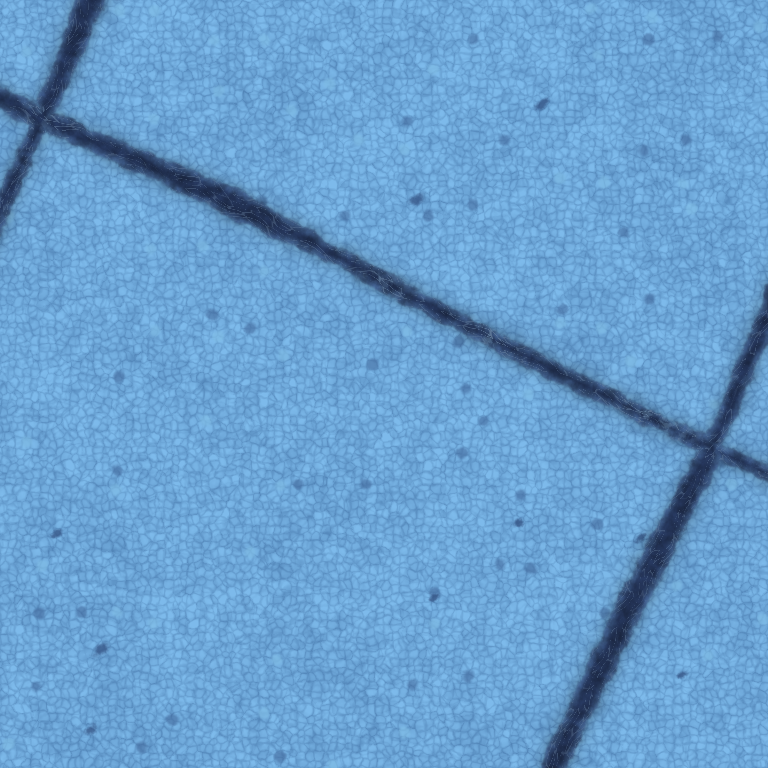
Reproduce this texture procedurally as a Shadertoy shader.

```glsl
// Blue rough stone paving slabs divided by dark, fibrous diagonal joints.

vec2 hash2(vec2 p) {
    return fract(sin(vec2(dot(p, vec2(127.1, 311.7)), dot(p, vec2(269.5, 183.3)))) * 43758.5);
}

// Cellular noise: nearest distance, gap to the second nearest, cell identity
vec3 cells(vec2 p) {
    vec2 base = floor(p), f = fract(p);
    float near = 8.0, second = 8.0, id = 0.0;
    for (int y = -1; y <= 1; y++)
    for (int x = -1; x <= 1; x++) {
        vec2 g = vec2(x, y);
        vec2 h = hash2(base + g);
        float d = length(g + 0.1 + 0.8 * h - f);
        if (d < near) {
            second = near;
            near = d;
            id = fract(h.x * 7.3 + h.y * 3.1);
        } else second = min(second, d);
    }
    return vec3(near, second - near, id);
}

// Layered sines, roughly -1 to 1
float waves(vec2 p) {
    float sum = 0.0, amp = 0.5;
    for (int i = 0; i < 4; i++) {
        sum += amp * sin(p.x + 1.7 * sin(p.y * 0.8 + float(i))) * cos(p.y - 1.3 * sin(p.x * 0.7));
        p = mat2(1.5, 1.2, -1.2, 1.5) * p + 2.3;
        amp *= 0.6;
    }
    return sum;
}

// Signed distance to a tapered groove
float groove(vec2 p, vec2 a, vec2 b, float widthA, float widthB) {
    vec2 ab = b - a;
    float t = clamp(dot(p - a, ab) / dot(ab, ab), 0.0, 1.0);
    return length(p - a - ab * t) - mix(widthA, widthB, t);
}

void mainImage(out vec4 fragColor, in vec2 fragCoord) {
    vec2 p = fragCoord / iResolution.xy;
    float pixel = 1.0 / iResolution.y;

    // Pebbled stone grain
    vec2 warped = p + 0.004 * vec2(waves(p * 70.0), waves(p.yx * 75.0 + 4.0));
    vec3 fine = cells(warped * 98.0);
    vec3 coarse = cells(warped * 57.0 + 9.0);
    float broad = waves(p * 13.0 + 1.0);
    float tone = 0.50 + 0.30 * (smoothstep(0.0, 0.45, fine.y) - 0.5);
    tone += 0.26 * (fine.z - 0.5) + 0.20 * (0.45 - fine.x);
    tone += 0.16 * (smoothstep(0.0, 0.3, coarse.y) - 0.6) + 0.18 * (coarse.z - 0.5);
    tone += 0.12 * broad + 0.12 * waves(p * 95.0);
    vec3 color = mix(vec3(0.32, 0.52, 0.72), vec3(0.49, 0.73, 0.92), clamp(tone + 0.09, 0.0, 1.0));

    // Sparse pale pebbles and small pores
    vec3 spots = cells(p * 24.0 + 3.0);
    float spot = 1.0 - smoothstep(0.10, 0.24, spots.x + 0.06 * waves(p * 130.0));
    color = mix(color, vec3(0.50, 0.74, 0.90), 0.65 * spot * step(0.88, spots.z));
    color = mix(color, vec3(0.25, 0.40, 0.60), 0.55 * spot * step(spots.z, 0.07));

    // Larger pits: position and radius
    vec3 pits[9] = vec3[9](
        vec3(0.541, 0.739, 0.013), vec3(0.705, 0.863, 0.011), vec3(0.130, 0.153, 0.014),
        vec3(0.072, 0.304, 0.011), vec3(0.676, 0.319, 0.009), vec3(0.887, 0.121, 0.010),
        vec3(0.834, 0.300, 0.009), vec3(0.566, 0.223, 0.009), vec3(0.117, 0.050, 0.011));
    for (int i = 0; i < 9; i++) {
        vec2 q = mat2(0.8, -0.6, 0.6, 0.8) * (p - pits[i].xy);
        float d = length(q * vec2(0.8, 1.5)) + 0.005 * waves(p * 150.0);
        color = mix(color, vec3(0.20, 0.32, 0.51), 0.75 * (1.0 - smoothstep(0.2, 1.0, d / pits[i].z)));
    }

    // Joint network with a slight bow and crumbled edges
    vec2 bowed = p - vec2(0.0, 0.013 * exp(-pow((p.x - 0.34) * 4.5, 2.0)));
    float swell = 0.006 * exp(-pow((p.x - 0.31) * 14.0, 2.0));
    float across = groove(bowed, vec2(-0.06, 0.900), vec2(0.924, 0.418), 0.014, 0.010) - swell;
    across = min(across, groove(p, vec2(0.924, 0.418), vec2(1.08, 0.346), 0.011, 0.008));
    float down = groove(p, vec2(0.135, 1.04), vec2(0.057, 0.850), 0.019, 0.012);
    down = min(down, groove(p, vec2(0.052, 0.838), vec2(-0.03, 0.665), 0.010, 0.014));
    down = min(down, groove(p, vec2(1.03, 0.665), vec2(0.931, 0.425), 0.014, 0.011));
    down = min(down, groove(p, vec2(0.927, 0.415), vec2(0.830, 0.230), 0.015, 0.018));
    down = min(down, groove(p, vec2(0.830, 0.230), vec2(0.700, -0.04), 0.018, 0.014));
    float crumble = 0.0035 * waves(p * 65.0) + 0.0015 * waves(p * 210.0);
    crumble += 0.005 * (cells(p * 34.0).x - 0.45);
    float joint = min(across, down) + crumble;

    // Soft shade beside the joints, then the dark fill
    color *= 1.0 - 0.24 * exp(-max(joint, 0.0) * 130.0);
    float depth = smoothstep(0.0, 0.012, -joint);
    vec3 fill = mix(vec3(0.23, 0.34, 0.50), vec3(0.13, 0.19, 0.32), depth);
    fill *= 1.0 + 0.25 * waves(p * 120.0);

    // Fibres running along each joint, with paler clumps on the long one
    vec2 along = mat2(0.896, 0.444, -0.444, 0.896) * p;
    if (down < across) along = along.yx;
    along.y += 0.004 * sin(along.x * 75.0) + 0.003 * waves(along * 50.0);
    vec3 strand = cells(along * vec2(35.0, 190.0));
    float fibre = (1.0 - smoothstep(0.03, 0.20, strand.y)) * smoothstep(0.35, 0.8, strand.z);
    float clump = exp(-pow((p.x - 0.86) * 22.0, 2.0)) + exp(-pow((p.x - 0.64) * 50.0, 2.0))
                + 0.6 * exp(-pow((p.x - 0.50) * 35.0, 2.0)) + 0.5 * exp(-pow((p.x - 0.06) * 30.0, 2.0));
    clump *= 1.0 - smoothstep(0.0, 0.012, across);
    fill = mix(fill, vec3(0.40, 0.50, 0.62), fibre * (0.40 + 0.35 * clump));
    fill = mix(fill, vec3(0.42, 0.56, 0.69), 0.45 * clump * smoothstep(-0.2, 0.5, waves(p * 170.0)));

    float soft = max(0.0025, 1.2 * pixel);
    color = mix(color, fill, 1.0 - smoothstep(-soft, soft, joint));
    fragColor = vec4(clamp(color, 0.0, 1.0), 1.0);
}
```
